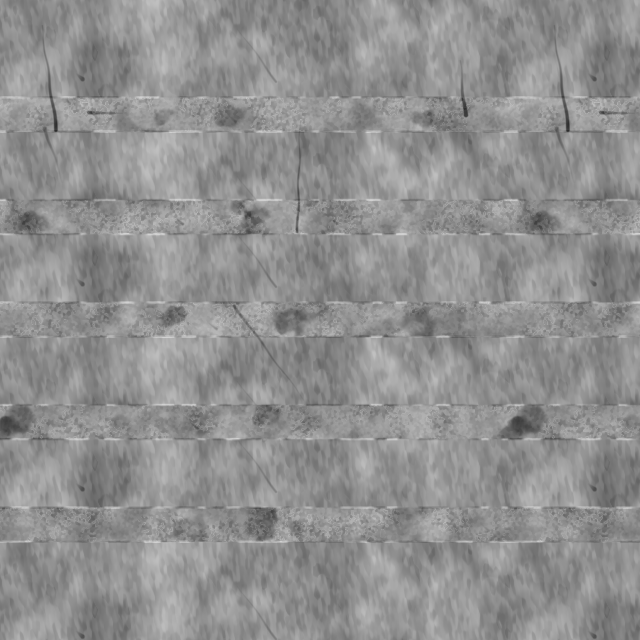
Reproduce this texture procedurally as a Shadertoy shader.

```glsl
// Worn grey concrete: smooth streaked panels split by five rough, stained bands.
// Cellular noise wraps every 0.8 across; panels share one surface, shifted in
// alternate rows, while each band has its own grit, stains, nicks and broken rims.

const float TILE = 0.8;       // repeat across
const float PITCH = 0.1602;   // repeat upward
const float FIRST = 0.1536;   // lower edge of the lowest band
const float BAND = 0.0534;    // band height

vec3 hash3(vec2 p) {
    vec3 q = fract(p.xyx * vec3(0.1031, 0.1030, 0.0973));
    q += dot(q, q.yxz + 33.33);
    return fract((q.xxy + q.yzz) * q.zyx);
}

// Soft cellular noise, 0 to 1, with "cells" counted per tile
float patches(vec2 p, vec2 cells, float seed) {
    vec2 g = p / TILE * cells, base = floor(g);
    float sum = 0.0, total = 0.0;
    for (int y = -1; y <= 1; y++)
    for (int x = -1; x <= 1; x++) {
        vec2 cell = base + vec2(x, y);
        vec3 h = hash3(vec2(mod(cell.x, cells.x), cell.y) + seed * 17.3);
        vec2 d = cell + h.xy - g;
        float w = exp(-5.0 * dot(d, d));
        sum += w * h.z;
        total += w;
    }
    return sum / total;
}

// Tapered scratch, faint at a and strongest at b
float scratch(vec2 p, vec2 a, vec2 b, float halfWidth) {
    float px = 1.0 / iResolution.y;
    p.x += 0.0012 * sin(p.y * 90.0);
    vec2 ab = b - a;
    float h = clamp(dot(p - a, ab) / dot(ab, ab), 0.0, 1.0);
    float r = halfWidth * mix(0.25, 1.0, h);
    float d = length(p - a - ab * h);
    return (1.0 - smoothstep(r - px, r + px, d)) * mix(0.2, 1.0, h);
}

float panelTone(vec2 p) {
    vec2 slanted = p + vec2(0.12 * p.y, 0.0);
    float broad = patches(p, vec2(15, 11), 1.0);
    float mottle = patches(slanted, vec2(44, 24), 2.0);
    float grain = patches(slanted, vec2(170, 62), 3.0);
    float fleck = patches(slanted, vec2(110, 50), 4.0);
    float tone = 0.562 + 0.11 * (broad - 0.5) + 0.10 * (mottle - 0.5) + 0.11 * (grain - 0.5);

    // Pale worn spots, dark flecks and dark vertical runs
    tone += 0.06 * smoothstep(0.6, 0.85, patches(p, vec2(21, 15), 5.0));
    tone -= 0.07 * smoothstep(0.72, 0.95, fleck) * (1.0 - broad);
    float run = pow(0.5 + 0.5 * cos(6.2832 * (p.x - 0.144) / 0.4), 40.0);
    tone -= 0.11 * run * (0.3 + 0.7 * mottle);

    // Shared diagonal scratch and nick
    tone -= 0.13 * scratch(p, vec2(0.372, 0.160), vec2(0.432, 0.078), 0.0018);
    return tone - 0.17 * scratch(p, vec2(0.121, 0.090), vec2(0.130, 0.082), 0.0035);
}

float bandTone(vec2 p, float row, float centre) {
    float seed = 10.0 + row * 7.0;
    float broad = patches(p, vec2(18, 20), seed);
    float mottle = patches(p, vec2(52, 50), seed + 1.0);
    float grit = patches(p, vec2(210, 200), seed + 2.0);
    float rough = smoothstep(0.3, 0.7, patches(p, vec2(24, 28), seed + 3.0));
    float tone = 0.575 + 0.17 * (broad - 0.5) + 0.12 * (mottle - 0.5);
    tone += (grit - 0.5) * mix(0.08, 0.24, rough);
    tone -= 0.12 * rough * smoothstep(0.7, 0.9, grit);

    // Round stains and short dark nicks
    for (int i = 0; i < 3; i++) {
        vec3 h = hash3(vec2(row * 5.0 + 3.0, float(i) * 9.0 + 2.0));
        vec2 d = p - vec2(h.x * TILE, centre + (h.y - 0.5) * 0.03);
        d.x -= TILE * round(d.x / TILE);
        float radius = mix(0.018, 0.034, h.z);
        float edge = length(d) + 0.016 * (mottle - 0.5);
        tone -= 0.13 * (1.0 - smoothstep(radius * 0.55, radius, edge));
        vec2 start = vec2(h.z * TILE, centre + (h.x - 0.5) * 0.03);
        tone -= 0.2 * h.y * scratch(p, start, start + vec2(0.012, -0.010), 0.002);
    }
    return tone;
}

void mainImage(out vec4 fragColor, in vec2 fragCoord) {
    vec2 p = fragCoord / iResolution.xy;
    float px = 1.0 / iResolution.y;
    p.x = mod(p.x, TILE);

    // Panel row, with alternate rows shifted on the shared surface
    float row = clamp(floor((p.y - FIRST) / PITCH), -1.0, 4.0);
    float localY = p.y - FIRST - row * PITCH + 0.07 * mod(row, 2.0);
    float tone = panelTone(vec2(p.x, localY));
    tone += 0.06 * (patches(p, vec2(19, 16), 70.0) - 0.5);

    // Nearest band and its broken light and dark rims
    float bandRow = clamp(round((p.y - FIRST - 0.5 * BAND) / PITCH), 0.0, 4.0);
    float centre = FIRST + 0.5 * BAND + bandRow * PITCH;
    float edge = abs(p.y - centre) - 0.5 * BAND;
    tone = mix(tone, bandTone(p, bandRow, centre), 1.0 - smoothstep(-px, px, edge));
    float side = sign(p.y - centre);
    float chip = patches(vec2(p.x, 0.0), vec2(48, 1), 80.0 + bandRow * 2.0 + side);
    float rim = 1.0 - smoothstep(0.0006, 0.0006 + 1.5 * px, abs(edge));
    tone += rim * (0.16 * smoothstep(0.5, 0.8, chip) - 0.10 * smoothstep(0.5, 0.2, chip));

    // Long scratches crossing rows
    tone -= 0.36 * scratch(p, vec2(0.065, 0.960), vec2(0.088, 0.797), 0.0028);
    tone -= 0.15 * scratch(p, vec2(0.098, 0.715), vec2(0.070, 0.800), 0.0025);
    tone -= 0.34 * scratch(p, vec2(0.719, 0.905), vec2(0.727, 0.820), 0.0032);
    tone -= 0.32 * scratch(p, vec2(0.469, 0.810), vec2(0.465, 0.638), 0.0020);
    tone -= 0.28 * scratch(p, vec2(0.190, 0.823), vec2(0.138, 0.824), 0.0028);
    tone -= 0.20 * scratch(p, vec2(0.475, 0.375), vec2(0.366, 0.522), 0.0022);

    fragColor = vec4(vec3(clamp(tone, 0.12, 0.82)), 1.0);
}
```
